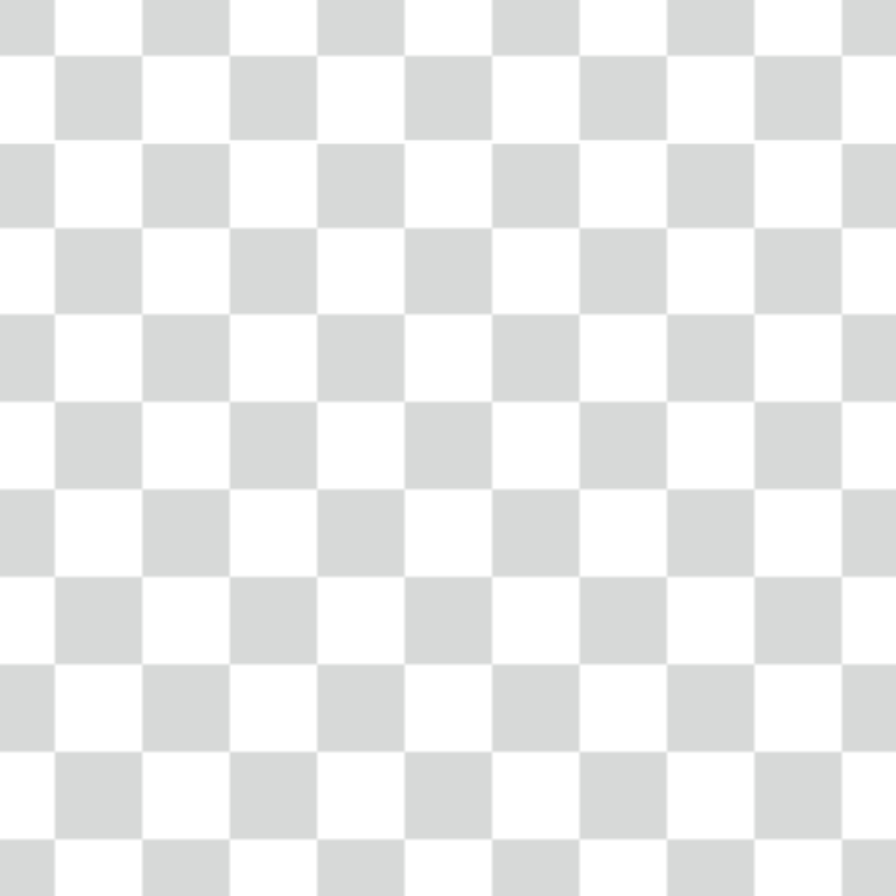
This pattern is drawn by a Shadertoy shader. Its source:

```glsl
// Soft-edged checkerboard of pale grey and white squares with one wider white seam.

const vec2 CELL = vec2(0.0976, 0.09766);      // square size
const vec2 OFFSET = vec2(0.0612, 0.0632);     // lowest, leftmost crossing
const float EDGE_SOFTNESS = 0.002;            // half width of the blurred edges
const float SQUEEZE_START = 0.649;            // rows above this are a little shorter
const float SQUEEZE = 0.0155;
const float SEAM_ROW = 8.0;                   // row edge that opens into a white seam
const float SEAM_HALF_WIDTH = 0.002;
const vec3 WHITE = vec3(1.0);
const vec3 GREY = vec3(0.843, 0.851, 0.847);

// Square wave from +1 to -1, crossing zero linearly at every integer
float softSquareWave(float x, float halfWidth) {
    float edgeDistance = 0.5 - abs(fract(x) - 0.5);
    float side = 1.0 - 2.0 * mod(floor(x), 2.0);
    return side * clamp(edgeDistance / halfWidth, 0.0, 1.0);
}

// 1 on even squares, 0 on odd ones, one half along the edges
float softChecker(vec2 p, vec2 halfWidth) {
    float product = softSquareWave(p.x, halfWidth.x) * softSquareWave(p.y, halfWidth.y);
    return 0.5 + 0.5 * product;
}

// Stretch coordinates above a height so that the rows there become shorter
float squeezeRows(float y, float start, float amount) {
    return y + amount * max(y - start, 0.0);
}

// 0 inside a horizontal seam, 1 away from it
float seamMask(float distanceToSeam, float halfWidth, float softness) {
    return smoothstep(halfWidth - softness, halfWidth + softness, distanceToSeam);
}

void mainImage(out vec4 fragColor, in vec2 fragCoord) {
    vec2 uv = fragCoord / iResolution.xy;
    float softness = max(EDGE_SOFTNESS, 0.75 / iResolution.y);

    // Grid coordinates, one unit per square
    uv.y = squeezeRows(uv.y, SQUEEZE_START, SQUEEZE);
    vec2 grid = (uv - OFFSET) / CELL;

    // Grey squares, cut back along the seam
    float grey = softChecker(grid, softness / CELL);
    float seamDistance = abs(grid.y - SEAM_ROW) * CELL.y;
    grey *= seamMask(seamDistance, SEAM_HALF_WIDTH, softness);

    fragColor = vec4(mix(WHITE, GREY, grey), 1.0);
}
```
